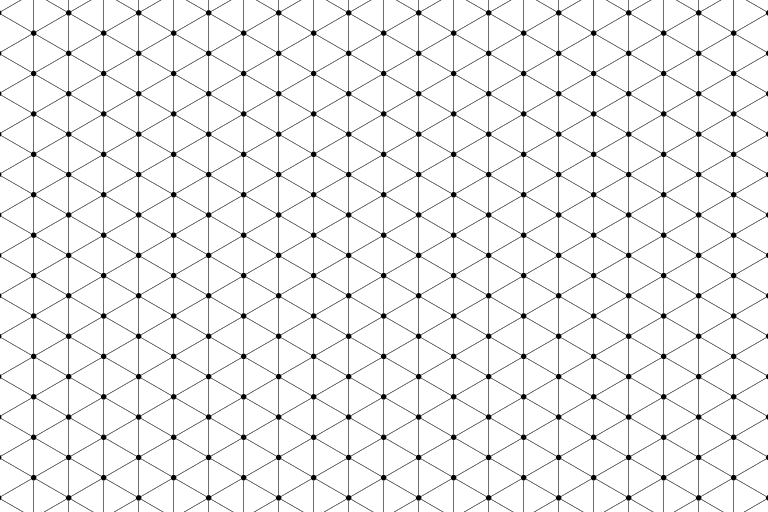
This pattern is drawn by a Shadertoy shader. Its source:

```glsl
// Isometric grid: three families of thin black lines cross at 60 degrees on white,
// with a round dot on every crossing. Lines are box-filtered by exact pixel overlap,
// and dots come from the nearest node of two interleaved rectangular lattices.

const float COLUMNS = 21.943;                 // line spacings across the canvas
const float LINE_WIDTH = 0.0163;              // in line spacings
const float DOT_RADIUS = 0.079;               // in line spacings
const vec2 NODE_OFFSET = vec2(-0.010, 0.595); // one node, from the canvas centre
const float ROW_HEIGHT = 1.1547005;           // 2 / sqrt(3)
const vec3 PAPER = vec3(1.0);
const vec3 INK = vec3(0.0);

// Distance to the nearest of the unit-spaced lines across a given normal
float lineDistance(vec2 p, vec2 normal) {
    float across = dot(p, normal);
    return abs(across - round(across));
}

// Share of a pixel-wide window covered by a line of the given width
float lineCoverage(float dist, float width, float pixel) {
    float low = max(dist - 0.5 * pixel, -0.5 * width);
    float high = min(dist + 0.5 * pixel, 0.5 * width);
    return max(high - low, 0.0) / pixel;
}

// Distance to the nearest node of a rectangular lattice
float latticeDistance(vec2 p, vec2 cell) {
    return length(p - cell * round(p / cell));
}

// Distance to the nearest crossing of the triangular grid
float nodeDistance(vec2 p) {
    vec2 cell = vec2(2.0, ROW_HEIGHT);
    return min(latticeDistance(p, cell), latticeDistance(p - 0.5 * cell, cell));
}

void mainImage(out vec4 fragColor, in vec2 fragCoord) {
    float pixel = COLUMNS / iResolution.x;
    vec2 p = (fragCoord - 0.5 * iResolution.xy) * pixel - NODE_OFFSET;

    // Lines: normals at 0, 60 and 120 degrees
    float ink = 0.0;
    for (int i = 0; i < 3; i++) {
        float angle = radians(60.0 * float(i));
        float dist = lineDistance(p, vec2(cos(angle), sin(angle)));
        ink = max(ink, lineCoverage(dist, LINE_WIDTH, pixel));
    }

    // Dots on the crossings
    float dotEdge = (DOT_RADIUS - nodeDistance(p)) / pixel;
    ink = max(ink, clamp(dotEdge + 0.5, 0.0, 1.0));

    fragColor = vec4(mix(PAPER, INK, ink), 1.0);
}
```
